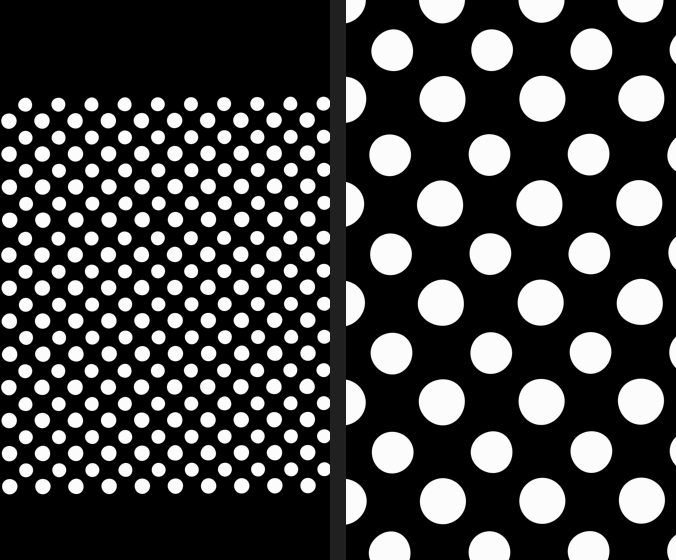
Left, the full canvas; right, a detail of the centre.
Give the GLSL for this pattern, as a Shadertoy shader.

```glsl
// Three stacked bands of staggered white dots on black, in two alternating sizes.
#define COLUMN_PITCH 0.05918
#define ROW_PITCH 0.0590
#define BAND_PITCH 0.2379
#define BAND_ROWS 4.0
#define BAND_COUNT 3.0
#define FIRST_DOT vec2(0.0451, 0.1872)
#define STAGGER vec2(-0.0292, 0.0291)
#define SMALL_RADIUS 0.0124
#define LARGE_RADIUS 0.0137
#define ROW_TILT 0.0036
#define ROW_DRIFT 0.0005
#define EDGE_WEAR 0.025

const vec3 INK = vec3(0.0);
const vec3 DOT = vec3(0.99);

float hash(vec2 p) {
    p = fract(p * vec2(0.1031, 0.1137));
    p += dot(p, p.yx + 33.33);
    return fract((p.x + p.y) * p.x * 43.7);
}

// Signed distance to the nearest dot of one layer; y runs downward.
float dotLayer(vec2 p, vec2 origin, float radius) {
    p -= origin;
    p.y += ROW_TILT * (p.x + origin.x);

    // Band, with the middle one set slightly low
    float band = clamp(floor((p.y + 0.025) / BAND_PITCH), 0.0, BAND_COUNT - 1.0);
    p.y -= band * BAND_PITCH + (band == 1.0 ? 0.0014 : 0.0);

    // Row and column, drifting sideways within each band
    float row = clamp(round(p.y / ROW_PITCH), 0.0, BAND_ROWS - 1.0);
    p.x -= row * ROW_DRIFT;
    float column = round(p.x / COLUMN_PITCH);
    vec2 local = p - vec2(column * COLUMN_PITCH, row * ROW_PITCH);

    // Slightly uneven outline
    float seed = hash(vec2(column + 7.0, row + band * BAND_ROWS + radius * 900.0));
    float angle = atan(local.y, local.x + 1e-6);
    float wobble = EDGE_WEAR * seed * sin(3.0 * angle + 6.2832 * seed);
    return length(local) - radius * (1.0 + wobble);
}

void mainImage(out vec4 fragColor, in vec2 fragCoord) {
    vec2 p = vec2(fragCoord.x, iResolution.y - fragCoord.y) / iResolution.y;
    float pixel = 1.0 / iResolution.y;

    float small = dotLayer(p, FIRST_DOT, SMALL_RADIUS);
    float large = dotLayer(p, FIRST_DOT + STAGGER, LARGE_RADIUS);
    float coverage = 1.0 - smoothstep(-0.75 * pixel, 0.75 * pixel, min(small, large));

    fragColor = vec4(mix(INK, DOT, coverage), 1.0);
}
```
